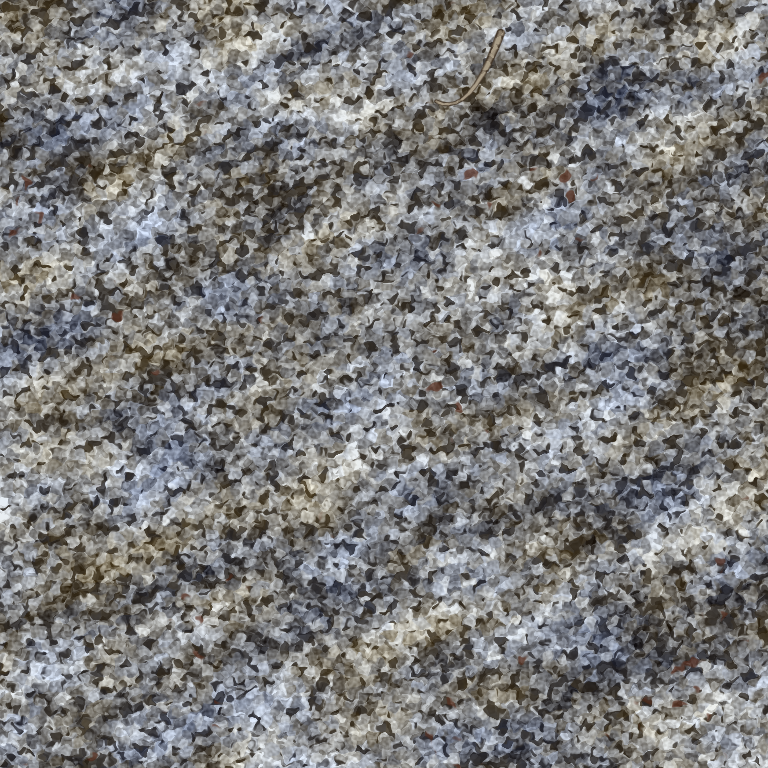
Give the GLSL for this texture, as a WebGL 1 fragment shader.

```glsl
precision highp float;
uniform vec2 u_resolution;

const vec3 WARM_SHADOW = vec3(0.06, 0.0, -0.06);
const vec3 OCHRE_STAIN = vec3(0.055, 0.02, -0.06);
const vec3 RUST = vec3(0.33, 0.17, 0.11);
const vec3 TWIG_LIGHT = vec3(0.66, 0.61, 0.53);
const vec3 TWIG_DARK = vec3(0.27, 0.22, 0.17);
const float SLOPE = 0.38;
const float FLECK_TONE = 0.17;

float hash(vec2 p) {
  vec3 q = fract(vec3(p.xyx) * 0.1031);
  q += dot(q, q.yzx + 33.33);
  return fract((q.x + q.y) * q.z);
}

mat2 rotation(float angle) {
  float c = cos(angle), s = sin(angle);
  return mat2(c, -s, s, c);
}

float cornerSlope(vec2 cell, vec2 offset) {
  float angle = 6.28318 * hash(cell);
  return dot(vec2(cos(angle), sin(angle)), offset);
}

float gradientNoise(vec2 p) {
  vec2 i = floor(p), f = fract(p);
  vec2 u = f * f * f * (f * (f * 6.0 - 15.0) + 10.0);
  vec2 e = vec2(1.0, 0.0);
  float low = mix(cornerSlope(i, f), cornerSlope(i + e, f - e), u.x);
  float high = mix(cornerSlope(i + e.yx, f - e.yx), cornerSlope(i + 1.0, f - 1.0), u.x);
  return mix(low, high, u.y);
}

float fbm(vec2 p) {
  float sum = 0.0, gain = 1.0;
  for (int i = 0; i < 3; i++) {
    sum += gain * gradientNoise(p);
    p = rotation(0.5) * p * 2.1 + 17.3;
    gain *= 0.5;
  }
  return sum;
}

// Soft-edged crystals: x is brightness, y is tint, both centred on zero
vec2 crystals(vec2 p) {
  vec2 cell = floor(p), sum = vec2(0.0);
  float total = 0.0;
  for (int y = -1; y <= 1; y++) {
    for (int x = -1; x <= 1; x++) {
      vec2 id = cell + vec2(float(x), float(y));
      vec2 d = id + vec2(hash(id), hash(id + 57.0)) - p;
      float weight = exp(-24.0 * dot(d, d));
      sum += weight * vec2(hash(id + 113.0), hash(id + 191.0));
      total += weight;
    }
  }
  return sum / total - 0.5;
}

float segmentDistance(vec2 p, vec2 a, vec2 b) {
  vec2 ab = b - a;
  return length(p - a - ab * clamp(dot(p - a, ab) / dot(ab, ab), 0.0, 1.0));
}

vec2 bezier(vec2 a, vec2 b, vec2 c, float t) {
  return mix(mix(a, b, t), mix(b, c, t), t);
}

float curveDistance(vec2 p, vec2 a, vec2 b, vec2 c) {
  float nearest = 1.0;
  for (int i = 0; i < 10; i++) {
    float t = float(i) / 10.0;
    nearest = min(nearest, segmentDistance(p, bezier(a, b, c, t), bezier(a, b, c, t + 0.1)));
  }
  return nearest;
}

void main() {
  vec2 uv = gl_FragCoord.xy / u_resolution.y;
  vec2 along = rotation(SLOPE) * uv;
  vec2 warp = vec2(gradientNoise(uv * 95.0), gradientNoise(uv * 95.0 + 41.0));
  vec2 rough = along + warp * 0.007;

  // Sloping ridges and hollows
  float relief = fbm(along * vec2(4.0, 8.5) + 3.0);
  relief += 0.5 * gradientNoise(along * vec2(14.0, 27.0) + 9.0);

  // Feldspar and quartz crystals
  vec2 coarse = crystals(rough * vec2(68.0, 80.0));
  vec2 fine = crystals(rough * vec2(140.0, 165.0) + 31.0);
  float tone = 0.54 + 0.26 * relief + 0.34 * coarse.x + 0.28 * fine.x;
  tone += 0.18 * gradientNoise(uv * 210.0);

  // Dark mica flecks, denser in the hollows
  float mica = gradientNoise(rough * vec2(52.0, 62.0) + 71.0);
  mica += 0.55 * gradientNoise(rough * vec2(118.0, 130.0) + 13.0) - 0.22 * relief;
  float fleck = smoothstep(0.15, 0.31, mica);
  tone = mix(tone, FLECK_TONE + 0.12 * fine.x, 0.86 * fleck);
  tone = clamp(tone, 0.06, 0.93);

  // Warm shadows, cool highlights and mottled staining
  float stain = 1.4 * gradientNoise(along * vec2(7.0, 13.0) + 23.0) + 0.7 * coarse.y;
  vec3 color = vec3(tone) + (0.5 - tone) * WARM_SHADOW + stain * OCHRE_STAIN;

  // Sparse rust specks
  float rust = gradientNoise(rough * 46.0 + 87.0) + 0.6 * gradientNoise(uv * 6.0 + 5.0);
  color = mix(color, RUST, 0.7 * smoothstep(0.58, 0.7, rust));

  // Curled dry twig
  float stem = curveDistance(uv, vec2(0.652, 0.957), vec2(0.612, 0.845), vec2(0.568, 0.868));
  float width = mix(0.0025, 0.0055, smoothstep(0.86, 0.95, uv.y));
  float twigTone = smoothstep(0.2, 1.0, stem / width) + 0.8 * fine.x;
  vec3 twig = mix(TWIG_LIGHT, TWIG_DARK, clamp(twigTone, 0.0, 1.0));
  color = mix(color, twig, 1.0 - smoothstep(width - 0.001, width + 0.001, stem));

  gl_FragColor = vec4(color, 1.0);
}
```
